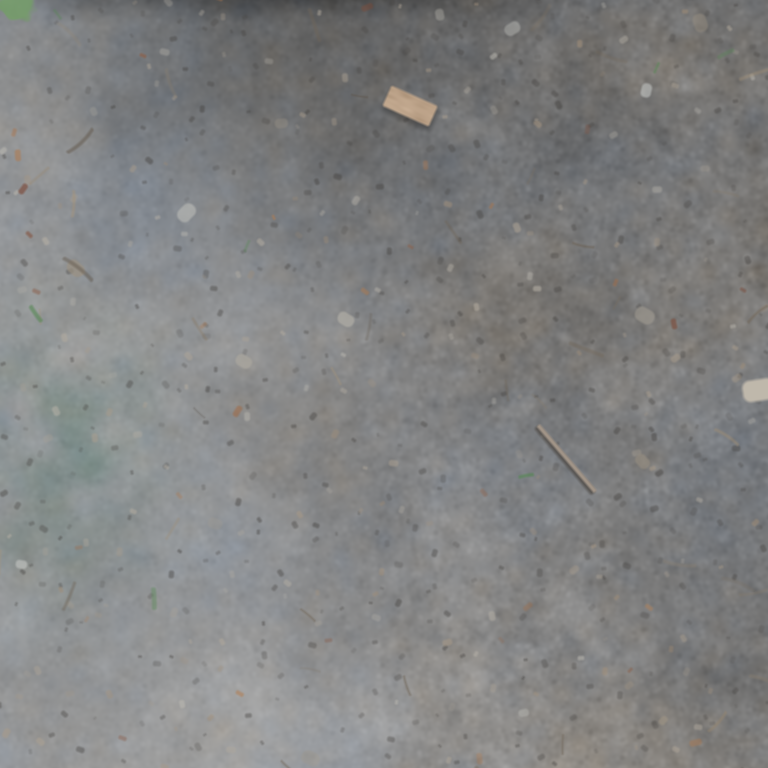
Give the GLSL for this texture, as a Shadertoy shader.

```glsl
// Draws damp grey trodden earth with soft mottling, grit, twigs and bits of leaf.

vec3 hash3(vec2 cell, float seed) {
    vec3 q = fract(vec3(cell.xyx + seed * 7.13) * vec3(0.1031, 0.1030, 0.0973));
    q += dot(q, q.yxz + 33.33);
    return fract((q.xxy + q.yzz) * q.zyx);
}

mat2 turn(float angle) {
    float c = cos(angle), s = sin(angle);
    return mat2(c, -s, s, c);
}

// Cellular noise: one soft light or dark blob per cell, summed, about -1 to 1
float blobs(vec2 p, float seed) {
    vec2 cell = floor(p);
    float sum = 0.0;
    for (int y = -1; y <= 1; y++)
    for (int x = -1; x <= 1; x++) {
        vec2 c = cell + vec2(x, y);
        vec3 h = hash3(c, seed);
        vec2 d = p - c - h.xy;
        float fall = max(0.0, 1.0 - dot(d, d));
        sum += (h.z * 2.0 - 1.0) * fall * fall * fall;
    }
    return sum;
}

// Signed distance to a rounded bar
float bar(vec2 p, vec2 halfSize, float radius) {
    vec2 q = abs(p) - halfSize + radius;
    return length(max(q, 0.0)) + min(max(q.x, q.y), 0.0) - radius;
}

float cover(float dist, float blur) {
    return smoothstep(blur, -blur, dist);
}

// Scattered bars, one per chosen cell: x is coverage, y a random tone
vec2 scatter(vec2 p, float cells, float chance, vec2 halfSize, float seed) {
    vec2 home = floor(p * cells);
    vec2 best = vec2(0.0);
    for (int y = -1; y <= 1; y++)
    for (int x = -1; x <= 1; x++) {
        vec2 c = home + vec2(x, y);
        vec3 place = hash3(c, seed);
        vec3 look = hash3(c, seed + 19.0);
        if (place.z > chance) continue;
        vec2 d = turn(look.x * 6.28) * (p - (c + place.xy) / cells);
        d.y += 14.0 * (look.z - 0.5) * d.x * d.x;
        vec2 size = halfSize * mix(0.45, 1.2, look.y);
        float m = cover(bar(d, size, size.y * 0.9), 0.0022) * mix(0.35, 1.0, look.z);
        if (m > best.x) best = vec2(m, fract(look.z * 17.0 + look.x));
    }
    return best;
}

// Broad light, mottling and fine grain
vec3 soil(vec2 p) {
    vec2 warp = p + 0.02 * vec2(blobs(p * 9.0, 1.0), blobs(p * 9.0, 2.0));
    float light = 0.605 - 0.135 * smoothstep(0.22, 0.95, p.x * 0.8 + p.y * 0.5);
    vec2 shade = (p - vec2(0.43, 0.93)) * vec2(2.6, 4.5);
    light -= 0.075 * exp(-dot(shade, shade));
    light -= 0.13 * smoothstep(0.965, 1.01, p.y) * smoothstep(0.0, 0.12, p.x) * smoothstep(0.85, 0.5, p.x);
    light += 0.030 * blobs(warp * 5.0, 3.0) + 0.024 * blobs(warp * 13.0, 4.0);
    float rough = mix(0.7, 1.2, smoothstep(0.3, 0.7, p.x));
    light += rough * (0.022 * blobs(turn(0.6) * warp * vec2(36.0, 30.0), 5.0)
                    + 0.024 * blobs(warp * 75.0, 6.0) + 0.022 * blobs(p * 150.0, 7.0));
    vec3 col = vec3(light);
    col += vec3(0.014, 0.002, -0.014) * (blobs(warp * 6.0, 8.0) + 0.7 * blobs(p * 40.0, 9.0));
    col += vec3(-0.008, 0.0, 0.008) * smoothstep(0.6, 0.1, p.x);
    // Mossy stains along the left side
    vec2 stain = (warp - vec2(0.07, 0.40)) * vec2(8.0, 7.0);
    float moss = exp(-dot(stain, stain)) * (0.7 + 0.6 * blobs(p * 22.0, 10.0));
    return col + vec3(-0.11, -0.06, -0.085) * max(moss, 0.0);
}

void mainImage(out vec4 fragColor, in vec2 fragCoord) {
    vec2 p = fragCoord / iResolution.xy;
    vec3 col = soil(p);

    // Dark crumbs, then pale grit
    vec2 crumb = scatter(p, 32.0, 0.42, vec2(0.0048, 0.0032), 21.0);
    col = mix(col, vec3(0.27, 0.26, 0.25), crumb.x * 0.45);
    vec2 grit = scatter(p, 25.0, 0.30, vec2(0.0055, 0.0036), 22.0);
    col = mix(col, mix(vec3(0.62, 0.54, 0.45), vec3(0.75, 0.74, 0.71), grit.y), grit.x * 0.55);
    vec2 pebble = scatter(p, 9.0, 0.23, vec2(0.011, 0.008), 23.0);
    col = mix(col, mix(vec3(0.60, 0.56, 0.50), vec3(0.76, 0.77, 0.76), pebble.y), pebble.x * 0.8);

    // Straw and twigs, pale or dark
    vec2 straw = scatter(p, 13.0, 0.27, vec2(0.021, 0.0022), 24.0);
    col = mix(col, mix(vec3(0.30, 0.27, 0.24), vec3(0.66, 0.59, 0.49), straw.y), straw.x * 0.55);

    // Rusty flecks and green blades
    vec2 rust = scatter(p, 17.0, 0.10, vec2(0.007, 0.0035), 25.0);
    col = mix(col, mix(vec3(0.48, 0.27, 0.20), vec3(0.70, 0.50, 0.33), rust.y), rust.x * 0.65);
    vec2 blade = scatter(p, 8.0, 0.11, vec2(0.016, 0.0034), 26.0);
    col = mix(col, vec3(0.33, 0.53, 0.32), blade.x * 0.7);

    // Wood chip with its shadow
    vec2 chip = turn(-0.42) * (p - vec2(0.534, 0.862));
    col *= 1.0 - 0.25 * cover(bar(chip + vec2(-0.002, 0.005), vec2(0.034, 0.016), 0.004), 0.006);
    vec3 wood = vec3(0.74, 0.64, 0.54) + 0.04 * blobs(chip * vec2(60.0, 200.0), 11.0);
    col = mix(col, wood, cover(bar(chip, vec2(0.033, 0.0145), 0.003), 0.0025));

    // Long split twig
    vec2 twig = turn(-0.86) * (p - vec2(0.738, 0.403));
    col = mix(col, vec3(0.29, 0.27, 0.25), 0.7 * cover(bar(twig + vec2(0.0, 0.003), vec2(0.057, 0.004), 0.003), 0.003));
    col = mix(col, vec3(0.63, 0.58, 0.53), cover(bar(twig, vec2(0.057, 0.0026), 0.002), 0.0022));

    // Pale stone at the right edge
    float stone = bar(turn(0.15) * (p - vec2(0.988, 0.492)), vec2(0.021, 0.014), 0.010);
    col = mix(col, vec3(0.75, 0.72, 0.67), cover(stone, 0.003));

    // Leaves in the upper left corner
    float leaf = length((p - vec2(0.018, 0.988)) * vec2(1.0, 1.5)) - 0.021 - 0.012 * blobs(p * 60.0, 12.0);
    col = mix(col, vec3(0.45, 0.62, 0.40), 0.8 * cover(leaf, 0.004));

    fragColor = vec4(clamp(col, 0.0, 1.0), 1.0);
}
```
